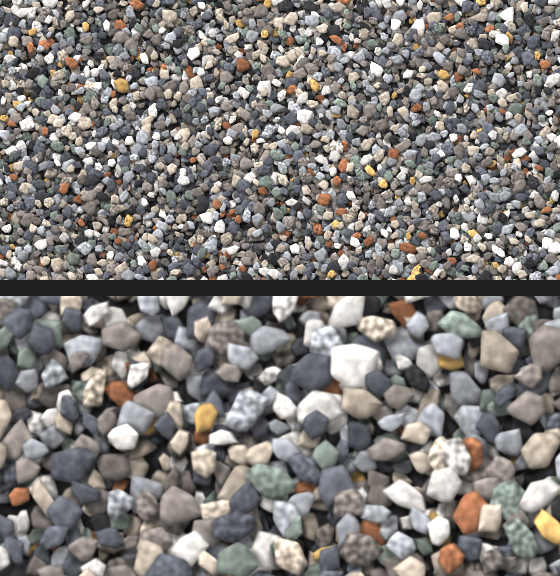
Top: the whole. Bottom: its middle third, enlarged.
A Shadertoy shader for this texture:

```glsl
// Bed of small mixed gravel: angular grey, white and rusty pebbles in daylight.

const int   LAYERS       = 3;      // pebble layers, bottom to top
const float BASE_COUNT   = 37.0;   // pebbles per canvas height, bottom layer
const float COUNT_STEP   = 4.0;    // fewer, larger pebbles per layer upwards
const float TOP_PRESENCE = 0.70;   // share of filled cells in the top layer
const float SHADOW       = 0.40;   // contact shadow strength
const float FACET_LIGHT  = 0.30;   // contrast of lit and unlit facets
const float SOFTNESS     = 0.0038; // edge width in canvas heights
const float EXPOSURE     = 1.07;
const vec2  LIGHT_DIR    = vec2(-0.45, 0.89);
const vec3  GAP_COLOUR   = vec3(0.15, 0.145, 0.15);

// Pebble colours: rgb and share
const int KINDS = 9;
const vec4 PEBBLES[KINDS] = vec4[KINDS](
    vec4(0.91, 0.89, 0.87, 0.13),  // white quartz
    vec4(0.73, 0.68, 0.62, 0.15),  // greige
    vec4(0.62, 0.63, 0.65, 0.18),  // pale grey
    vec4(0.51, 0.48, 0.46, 0.20),  // brown grey
    vec4(0.48, 0.52, 0.49, 0.08),  // green grey
    vec4(0.37, 0.38, 0.41, 0.16),  // slate
    vec4(0.22, 0.22, 0.23, 0.04),  // basalt
    vec4(0.61, 0.41, 0.30, 0.04),  // rust
    vec4(0.80, 0.65, 0.41, 0.02)); // ochre

vec3 hash3(vec3 p) {
    p = fract(p * vec3(0.1031, 0.1030, 0.0973));
    p += dot(p, p.yxz + 33.33);
    return fract((p.xxy + p.yxx) * p.zyx);
}

mat2 rotation(float a) {
    float c = cos(a), s = sin(a);
    return mat2(c, s, -s, c);
}

vec2 gradientAt(vec2 cell) {
    float a = 6.2832 * hash3(vec3(cell, 71.0)).x;
    return vec2(cos(a), sin(a));
}

float gradientNoise(vec2 p) {
    vec2 i = floor(p), f = fract(p);
    vec2 u = f * f * f * (f * (f * 6.0 - 15.0) + 10.0);
    vec2 e = vec2(1.0, 0.0);
    float low  = mix(dot(gradientAt(i), f), dot(gradientAt(i + e), f - e), u.x);
    float high = mix(dot(gradientAt(i + e.yx), f - e.yx),
                     dot(gradientAt(i + e.xx), f - e.xx), u.x);
    return mix(low, high, u.y);
}

vec3 pebbleColour(float pick) {
    vec3 colour = PEBBLES[0].rgb;
    float total = 0.0;
    for (int k = 0; k < KINDS; k++) {
        if (pick >= total) colour = PEBBLES[k].rgb;
        total += PEBBLES[k].a;
    }
    return colour;
}

// Rounded polygon: xy = outward facet direction, z = 1 on the outline
vec3 pebbleShape(vec2 p, float seed) {
    vec2 normal = vec2(0.0);
    float sum = 1e-9;
    for (int k = 0; k < 6; k++) {
        vec3 h = hash3(vec3(seed * 97.0, float(k) * 7.3, 5.0));
        float a = (float(k) + 0.75 * (h.x - 0.5)) * 1.0472;
        vec2 dir = vec2(cos(a), sin(a));
        float d = max(dot(p, dir), 0.0) / mix(0.74, 1.08, h.y);
        float d4 = d * d * d * d;
        float weight = d4 * d4 * d4;
        normal += dir * weight;
        sum += weight;
    }
    return vec3(normal / (length(normal) + 1e-9), pow(sum, 1.0 / 12.0));
}

void mainImage(out vec4 fragColor, in vec2 fragCoord) {
    vec2 uv = fragCoord / iResolution.y;
    float edge = max(SOFTNESS, 1.0 / iResolution.y);
    float mottle = gradientNoise(uv * 62.0);
    float speckle = gradientNoise(uv * 125.0 + 19.0);
    vec3 colour = GAP_COLOUR * (1.0 + 0.6 * mottle);

    for (int layer = 0; layer < LAYERS; layer++) {
        float level = float(layer) / float(LAYERS - 1);
        float count = BASE_COUNT - COUNT_STEP * float(layer);
        float gridTurn = 0.4 + 0.9 * float(layer);
        vec2 p = rotation(gridTurn) * uv * count + 40.0;
        vec2 light = rotation(gridTurn) * LIGHT_DIR;
        float presence = mix(1.0, TOP_PRESENCE, level);

        for (int j = -1; j <= 1; j++)
        for (int i = -1; i <= 1; i++) {
            vec2 cell = floor(p) + vec2(i, j);
            vec3 place = hash3(vec3(cell, 3.0 + float(layer) * 17.0));
            vec3 form = hash3(vec3(cell, 9.0 + float(layer) * 23.0));
            vec3 look = hash3(vec3(cell, 14.0 + float(layer) * 31.0));
            if (place.z > presence) continue;

            // Local frame of the pebble, scaled to unit radius
            vec2 size = mix(0.46, 0.86, form.x * form.x) * vec2(1.0, mix(0.58, 0.95, form.y));
            mat2 turn = rotation(6.2832 * form.z);
            vec2 offset = p - cell - 0.5 - 0.7 * (place.xy - 0.5);
            vec2 local = turn * offset / size;

            // Soft shadow on the pebbles below, thrown away from the light
            float reach = length(turn * (offset + 0.16 * light) / size);
            colour *= 1.0 - SHADOW * (1.0 - smoothstep(0.8, 1.35, reach));

            // Facets, darker rim and mineral grain
            vec3 shape = pebbleShape(local, look.x + form.z);
            float facing = dot(shape.xy, turn * light);
            float lit = 1.0 + FACET_LIGHT * facing * smoothstep(0.25, 0.95, shape.z);
            lit -= 0.20 * smoothstep(0.7, 1.05, shape.z);
            lit *= mix(0.80, 1.04, level) * mix(0.86, 1.14, look.y);
            lit *= 1.0 + 0.22 * mottle + mix(0.12, 0.75, pow(look.z, 4.0)) * speckle;

            float blur = 0.5 * edge * count / size.y;
            float cover = 1.0 - smoothstep(1.0 - blur, 1.0 + blur, shape.z);
            colour = mix(colour, pebbleColour(look.x) * lit, cover);
        }
    }
    fragColor = vec4(clamp(colour * EXPOSURE, 0.0, 1.0), 1.0);
}
```
